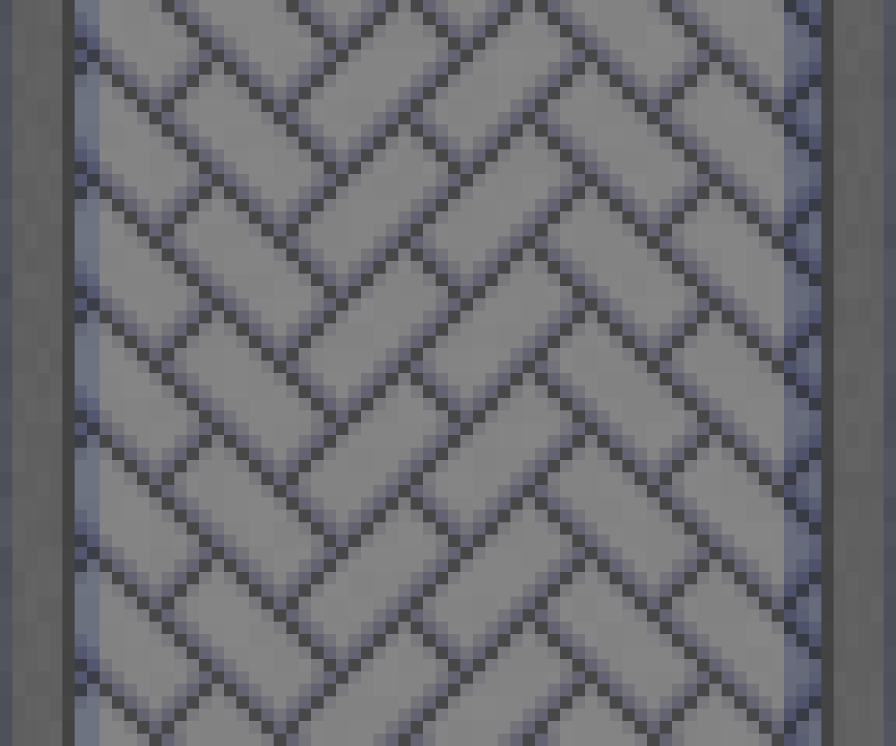
Reproduce this texture procedurally as a WebGL 1 fragment shader.

```glsl
precision highp float;
// Herringbone paving between two grey kerbs, drawn on a grid of 72 x 60 square
// cells. Joints are diagonals ten cells apart; every second span of five cells
// keeps only one slope, which makes the long bricks turn in the middle.

uniform vec2 u_resolution;

float hash(vec2 p) {
  vec3 q = fract(vec3(p.xyx) * 0.1031);
  q += dot(q, q.yzx + 33.33);
  return fract((q.x + q.y) * q.z);
}

// 1 on every tenth whole number
float everyTenth(float n) {
  return step(mod(n + 0.5, 10.0), 1.0);
}

// 1 where the cell (column, row from the top) belongs to a joint
float joint(vec2 cell) {
  float single = step(5.5, mod(cell.x - 2.0, 10.0));
  float rising = step(abs(cell.x - 34.5), 10.0);
  float down = everyTenth(cell.x - cell.y - 3.0) * (1.0 - single * rising);
  float up = everyTenth(cell.x + cell.y - 1.0) * (1.0 - single * (1.0 - rising));
  return max(down, up);
}

vec3 paving(vec2 cell) {
  vec3 color = vec3(0.515) + 0.012 * (hash(floor(cell / 2.0)) - 0.5);

  // Bevel: faint under a joint, deeper and bluish just above it
  color = mix(color, vec3(0.475, 0.47, 0.485), joint(cell - vec2(0.0, 1.0)));
  color = mix(color, vec3(0.455, 0.452, 0.48), joint(cell + vec2(0.0, 2.0)));
  color = mix(color, vec3(0.39, 0.39, 0.445), joint(cell + vec2(0.0, 1.0)));
  color = mix(color, vec3(0.28), joint(cell));

  // Cool shade on the two columns beside each kerb
  float beside = step(27.9, abs(cell.x - 35.0));
  vec3 shade = cell.x < 36.0 ? vec3(0.83, 0.87, 0.98) : vec3(0.78, 0.82, 0.94);
  return color * mix(vec3(1.0), shade, beside);
}

vec3 kerb(vec2 cell) {
  // Distance in columns from the outer side of the nearer kerb
  float column = min(cell.x, 71.0 - cell.x);
  float grain = hash(floor(cell / vec2(1.0, 2.0)) + 17.0) - 0.5;
  if (column < 0.5) return vec3(0.31, 0.325, 0.36) + 0.03 * grain;
  if (column > 4.5) return vec3(0.265) + 0.008 * grain;
  return vec3(0.378) + 0.022 * grain;
}

vec3 surface(vec2 uv) {
  vec2 cell = floor(vec2(uv.x, 1.0 - uv.y) * vec2(72.0, 60.0));
  return abs(cell.x - 35.5) > 29.6 ? kerb(cell) : paving(cell);
}

void main() {
  // Average a 3 x 3 set of samples to smooth the cell edges
  vec3 sum = vec3(0.0);
  for (int j = -1; j <= 1; j++) {
    for (int i = -1; i <= 1; i++) {
      vec2 offset = vec2(float(i), float(j)) / 3.0;
      sum += surface((gl_FragCoord.xy + offset) / u_resolution);
    }
  }
  gl_FragColor = vec4(sum / 9.0, 1.0);
}
```
